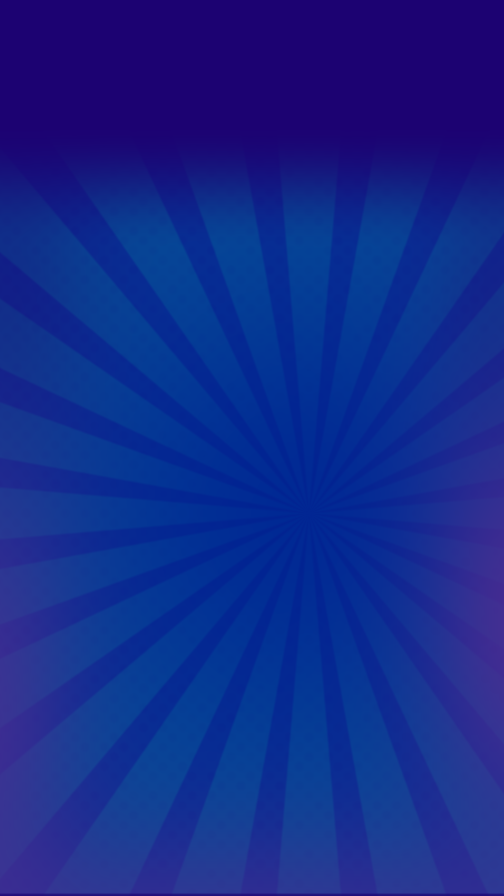
This background is drawn by a Shadertoy shader. Its source:

```glsl
// A blue sunburst under a dark indigo header, with violet glows at the borders.
// Rays come from repeating the polar angle; elliptical falloffs tint the edges,
// and a faint diagonal dot pattern gives the blue field some texture.

const float TAU = 6.2831853;
const float RAY_COUNT = 24.0;
const vec2 BURST_CENTER = vec2(0.613, 0.427);

const vec3 CORE_BLUE   = vec3(0.000, 0.158, 0.580);
const vec3 OUTER_BLUE  = vec3(0.025, 0.282, 0.590);
const vec3 CORE_SHADE  = vec3(0.002, 0.136, 0.570);
const vec3 OUTER_SHADE = vec3(0.030, 0.184, 0.578);
const vec3 VIOLET      = vec3(0.305, 0.172, 0.570);
const vec3 INDIGO      = vec3(0.110, 0.008, 0.448);

// Sine-free hash of a grid cell, 0 to 1
float hash21(vec2 cell) {
    vec3 q = fract(vec3(cell.xyx) * 0.1031);
    q += dot(q, q.yzx + 33.33);
    return fract((q.x + q.y) * q.z);
}

// Soft elliptical glow, 1 at its center
float glow(vec2 uv, vec2 center, vec2 radius) {
    vec2 d = (uv - center) / radius;
    return exp(-dot(d, d));
}

// Coverage of the dark wedges around the origin
float darkRays(vec2 p, float count, float fill, float softness) {
    float sector = TAU / count;
    float offset = abs(fract(atan(p.x, p.y) / sector) - 0.5);
    float edge = length(p) * (offset - 0.5 * fill) * sector;
    return 1.0 - smoothstep(-softness, softness, edge);
}

// Small dots on a diagonal grid, each with its own strength
float diagonalDots(vec2 p, float density, float pixel) {
    vec2 grid = vec2(p.x + p.y, p.x - p.y) * density;
    float radius = length(fract(grid) - 0.5);
    float blur = 0.10 + pixel * density;
    float dotMask = 1.0 - smoothstep(0.32 - blur, 0.32 + blur, radius);
    return dotMask * mix(0.3, 1.0, hash21(floor(grid)));
}

void mainImage(out vec4 fragColor, in vec2 fragCoord) {
    vec2 uv = fragCoord / iResolution.xy;
    float pixel = 1.0 / iResolution.y;
    vec2 aspect = vec2(iResolution.x / iResolution.y, 1.0);
    vec2 p = (uv - BURST_CENTER) * aspect;

    // Sunburst, brighter away from its center
    float spread = smoothstep(0.0, 0.40, length(p));
    vec3 light = mix(CORE_BLUE, OUTER_BLUE, spread);
    vec3 shade = mix(CORE_SHADE, OUTER_SHADE, spread);
    float softness = max(pixel, 0.0018);
    vec3 color = mix(light, shade, darkRays(p, RAY_COUNT, 0.36, softness));

    // Faint texture in the blue field
    color -= vec3(0.0, 0.016, 0.006) * spread * diagonalDots(p, 46.0, pixel);

    // Violet light along the sides and the bottom
    float left   = 0.76 * glow(uv, vec2(-0.04, 0.20), vec2(0.19, 0.31));
    float right  = 0.88 * glow(uv, vec2(1.04, 0.31), vec2(0.20, 0.27));
    float bottom = 0.60 * glow(uv, vec2(0.45, -0.03), vec2(1.10, 0.11));
    float violet = 1.0 - (1.0 - left) * (1.0 - right) * (1.0 - bottom);
    color = mix(color, VIOLET, violet);

    // Indigo shade on the upper sides, then the header
    float sides = glow(uv, vec2(0.0, 0.70), vec2(0.18, 0.20))
                + 0.7 * glow(uv, vec2(1.0, 0.70), vec2(0.14, 0.18));
    color = mix(color, INDIGO, 0.36 * sides);
    color = mix(color, INDIGO, smoothstep(0.720, 0.862, uv.y));

    // Thin dark rim on the lower edge
    float rim = 1.0 - smoothstep(0.001, 0.004, uv.y);
    color = mix(color, INDIGO, 0.7 * rim);

    fragColor = vec4(color, 1.0);
}
```
